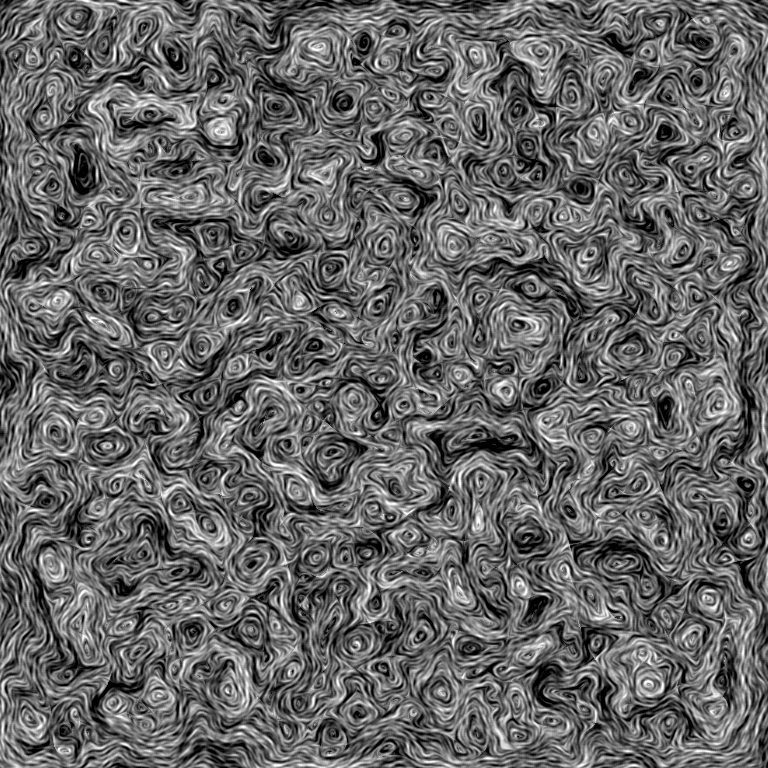
Give the GLSL for this texture, as a WebGL 1 fragment shader.

```glsl
precision highp float;
// Grey, fur-like grain combed along a swirling flow field.
// Three sizes of gradient noise are averaged along the contour lines of a
// smooth potential (line integral convolution), then summed into one tone.

uniform vec2 u_resolution;

const float FIRST_STEP = 0.0023;                   // shortest stride along a streamline
const float STEP_GROWTH = 0.25;                    // strides lengthen away from the start
const vec3 FREQUENCY = vec3(220.0, 84.0, 38.0);    // grain, strand, fold
const vec3 REACH = vec3(0.0038, 0.016, 0.020);     // blur length of each layer

float hash(vec2 cell) {
  vec3 q = fract(cell.xyx * 0.1031);
  q += dot(q, q.yzx + 33.33);
  return fract((q.x + q.y) * q.z);
}

vec2 unitGradient(vec2 cell) {
  float angle = 6.28318 * hash(cell);
  return vec2(cos(angle), sin(angle));
}

// Gradient noise: value in x, its derivative in yz
vec3 gradientNoise(vec2 p) {
  vec2 cell = floor(p);
  vec2 f = p - cell;
  vec2 u = f * f * f * (f * (f * 6.0 - 15.0) + 10.0);
  vec2 du = 30.0 * f * f * (f * (f - 2.0) + 1.0);
  vec2 ga = unitGradient(cell);
  vec2 gb = unitGradient(cell + vec2(1.0, 0.0));
  vec2 gc = unitGradient(cell + vec2(0.0, 1.0));
  vec2 gd = unitGradient(cell + vec2(1.0, 1.0));
  float a = dot(ga, f);
  float b = dot(gb, f - vec2(1.0, 0.0));
  float c = dot(gc, f - vec2(0.0, 1.0));
  float d = dot(gd, f - vec2(1.0, 1.0));
  float twist = a - b - c + d;
  float value = mix(mix(a, b, u.x), mix(c, d, u.x), u.y);
  vec2 slope = mix(mix(ga, gb, u.x), mix(gc, gd, u.x), u.y)
             + du * (vec2(b - a, c - a) + twist * u.yx);
  return vec3(value, slope);
}

// Two octaves of hills whose contours steer the grain
vec3 potential(vec2 p) {
  const float hills = 12.0;
  const float bumps = 25.0;
  vec3 low = gradientNoise(p * hills + 17.3);
  vec3 high = gradientNoise(p * bumps + 71.9) * 0.45;
  return vec3(low.x + high.x, low.yz * hills + high.yz * bumps);
}

// Unit direction along the contours, bent parallel to the canvas border
vec2 flowDirection(vec2 p) {
  vec2 wall = exp(-p / 0.025) - exp((p - 1.0) / 0.025);
  vec2 slope = potential(p).yz + 40.0 * wall;
  return vec2(-slope.y, slope.x) / max(length(slope), 0.001);
}

vec3 layers(vec2 p) {
  return vec3(gradientNoise(p * FREQUENCY.x + 5.7).x,
              gradientNoise(p * FREQUENCY.y + 131.2).x,
              gradientNoise(p * FREQUENCY.z + 257.6).x);
}

// Average each layer both ways along the streamline through p
vec3 combedLayers(vec2 p) {
  vec3 total = layers(p) * FIRST_STEP;
  vec3 weightSum = vec3(FIRST_STEP);
  for (int side = 0; side < 2; side++) {
    float heading = 1.0 - 2.0 * float(side);
    vec2 q = p;
    float travelled = 0.0;
    for (int i = 0; i < 8; i++) {
      float stride = FIRST_STEP * (1.0 + STEP_GROWTH * float(i));
      q += heading * stride * flowDirection(q);
      travelled += stride;
      vec3 ratio = travelled / REACH;
      vec3 weight = stride * exp(-0.5 * ratio * ratio);
      total += weight * layers(q);
      weightSum += weight;
    }
  }
  return total / weightSum;
}

void main() {
  vec2 uv = gl_FragCoord.xy / u_resolution;
  vec3 combed = combedLayers(uv);

  // Broad light and dark patches under the combed grain
  float tone = 0.41 + 0.18 * potential(uv).x;
  tone += dot(combed, vec3(1.5, 0.95, 0.6));

  // Deepen the darkest folds into creases
  tone -= 0.16 * smoothstep(0.09, 0.24, -combed.z);

  gl_FragColor = vec4(vec3(clamp(tone, 0.0, 1.0)), 1.0);
}
```
